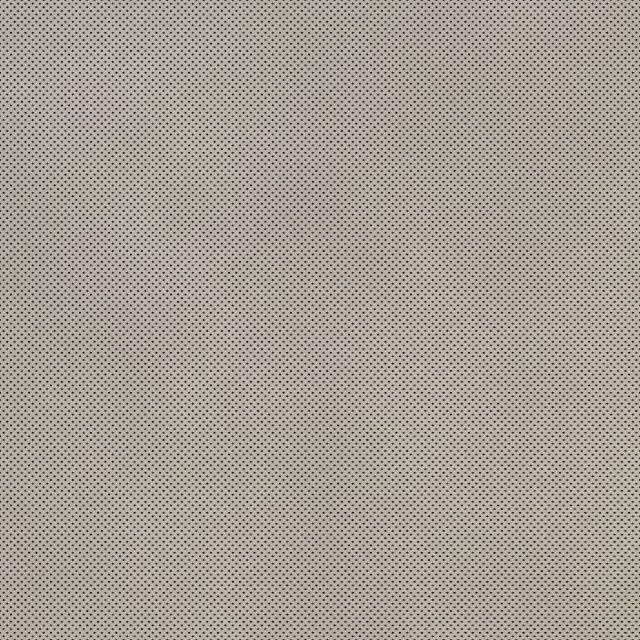
Reproduce this texture procedurally as a Shadertoy shader.

```glsl
// Pale warm-grey perforated sheet: staggered rows of tiny dark holes under faint mottling.

#define REPEATS     88.0                    // staggered cells across and down
#define HOLE_RADIUS 0.125                   // in cells
#define HOLE_JITTER 0.025                   // wander of hole centres, in cells
#define HOLE_WEAR   0.30                    // how much hole depth varies
#define MOTTLE      0.045                   // brightness of the broad stains
#define TINT        0.022                   // green to pink drift
#define GRAIN       0.025                   // fine surface noise
#define LIGHT_COLOR vec3(0.735, 0.705, 0.672)
#define SHADE_COLOR vec3(0.660, 0.630, 0.595)
#define HOLE_COLOR  vec3(0.060, 0.045, 0.030)

float hash(vec2 p) {
    return fract(sin(dot(p, vec2(127.1, 311.7))) * 43758.5453);
}

// Smoothly interpolated value noise
float noise(vec2 p) {
    vec2 cell = floor(p), t = fract(p);
    t = t * t * (3.0 - 2.0 * t);
    float low  = mix(hash(cell), hash(cell + vec2(1.0, 0.0)), t.x);
    float high = mix(hash(cell + vec2(0.0, 1.0)), hash(cell + vec2(1.0)), t.x);
    return mix(low, high, t.y);
}

// Two octaves, centred on zero
float stains(vec2 p) {
    return 0.65 * noise(p) + 0.35 * noise(p * 2.3 + 7.0) - 0.5;
}

// x: hole coverage, y: distance to the nearest hole centre in cells
vec2 perforation(vec2 uv, float pixel) {
    float coverage = 0.0, nearest = 1.0;
    float soft = min(0.65 * pixel, 0.3);

    // Two square lattices, offset by half a cell
    for (int layer = 0; layer < 2; layer++) {
        vec2 p = uv * REPEATS + 0.5 * float(layer);
        vec2 id = floor(p) + 137.0 * float(layer);
        vec2 jitter = vec2(hash(id), hash(id + 31.0)) - 0.5;
        vec2 offset = fract(p) - 0.5 - HOLE_JITTER * jitter;

        // Slightly wide holes, flatter toward the lower right
        float flatten = 0.06 + 0.14 * uv.x * (1.0 - uv.y);
        float d = length(offset * vec2(1.0 - flatten, 1.0 + flatten));
        float hole = 1.0 - smoothstep(HOLE_RADIUS - soft, HOLE_RADIUS + soft, d);
        float depth = 1.0 - HOLE_WEAR * hash(id + 73.0);
        coverage = max(coverage, hole * depth);
        nearest = min(nearest, d);
    }
    return vec2(coverage, nearest);
}

void mainImage(out vec4 fragColor, in vec2 fragCoord) {
    vec2 uv = fragCoord / iResolution.xy;
    float pixel = REPEATS / min(iResolution.x, iResolution.y);
    vec2 holes = perforation(uv, pixel);

    // Sheet, dimmer around each hole
    vec3 color = mix(SHADE_COLOR, LIGHT_COLOR, smoothstep(0.12, 0.38, holes.y));

    // Broad stains, colour drift and grain
    color += MOTTLE * stains(uv * vec2(6.0, 4.5));
    color += TINT * stains(uv * 7.0 + 19.0) * vec3(-0.6, 0.8, -0.8);
    color += GRAIN * (noise(uv * REPEATS * 2.5) - 0.5);

    // Cooler at the upper left, warmer at the lower right
    float warmth = uv.x - uv.y;
    color += warmth * vec3(0.008, 0.005, -0.010);

    color = mix(color, HOLE_COLOR, holes.x);
    fragColor = vec4(clamp(color, 0.0, 1.0), 1.0);
}
```
